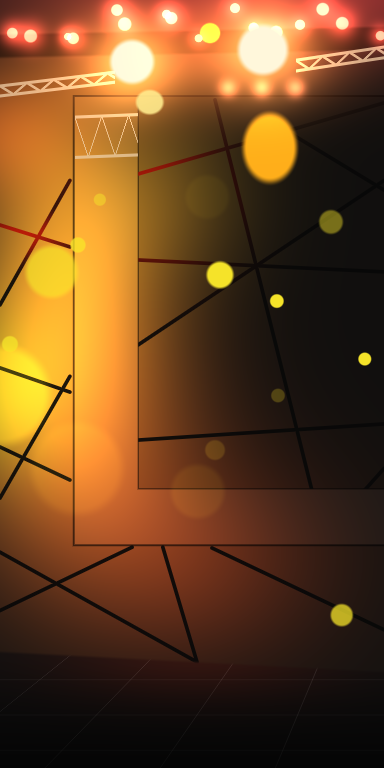
Reproduce this background procedurally as a Shadertoy shader.

```glsl
// A dim stage wall: dark panels crossed by seams, an L-shaped frame, a tiled
// floor and a lit truss. Gaussian glows light the wall; soft discs form the
// lamps and bokeh. Units: 100 = canvas width, 200 = height, y up.

float px; // size of one pixel in scene units

// Seams as segments (x0, y0, x1, y1)
const vec4 openingSeams[] = vec4[](
    vec4(36, 154.7, 100, 173.2), vec4(56, 174, 81.2, 72.4), vec4(36, 110.2, 100, 153),
    vec4(36, 132.3, 100, 129.2), vec4(36, 85.4, 100, 89.6), vec4(70, 168.7, 100, 150.5),
    vec4(95, 72.4, 100, 78));
const vec4 outerSeams[] = vec4[](
    vec4(0, 120.6, 18.2, 153), vec4(0, 141.4, 18.2, 135.7), vec4(0, 104.2, 18.2, 97.9),
    vec4(0, 70.3, 18.2, 102), vec4(0, 83.6, 18.2, 75), vec4(0, 56.2, 51.3, 27.6),
    vec4(0, 41, 34.4, 57.5), vec4(42.4, 57.5, 51.3, 27.6), vec4(55.2, 57.3, 100, 36));

// Bokeh discs (x, y, radius, strength)
const vec4 spots[] = vec4[](
    vec4(57.3, 128.4, 3.5, 1), vec4(72.1, 121.6, 1.8, 1), vec4(95, 106.5, 1.7, 1),
    vec4(86.2, 142.2, 3.1, 0.45), vec4(89, 39.8, 2.9, 0.75), vec4(13.5, 129.2, 6.8, 0.7),
    vec4(20.3, 136.2, 2, 0.8), vec4(2.6, 110.4, 2.1, 0.8), vec4(26, 148, 1.6, 0.5),
    vec4(54.7, 191.4, 2.6, 0.9));
const vec4 faintSpots[] = vec4[](
    vec4(0, 97, 13, 1.5), vec4(20, 78, 12, 0.5), vec4(51.5, 72, 7, 0.5),
    vec4(56, 82.8, 2.6, 1), vec4(72.4, 97, 1.8, 1.7), vec4(54, 148.7, 5.7, 0.3));

float hash(float n) {
    n = fract(n * 0.1031);
    n *= n + 33.33;
    return fract(n * (n + n));
}

// Gaussian and disc; shape = (center, radii)
float glow(vec2 p, vec4 shape) {
    vec2 d = (p - shape.xy) / shape.zw;
    return exp(-dot(d, d));
}

float disc(vec2 p, vec4 shape) {
    return 1.0 - smoothstep(0.85, 1.12, length((p - shape.xy) / shape.zw));
}

float fill(float d) {
    return clamp(0.5 - d / px, 0.0, 1.0);
}

float stroke(float d, float halfWidth) {
    return fill(abs(d) - halfWidth);
}

float boxDistance(vec2 p, vec2 lo, vec2 hi) {
    vec2 d = max(lo - p, p - hi);
    return max(d.x, d.y);
}

float seam(vec2 p, vec4 s) {
    vec2 a = p - s.xy, ab = s.zw - s.xy;
    float t = clamp(dot(a, ab) / dot(ab, ab), 0.0, 1.0);
    return stroke(length(a - ab * t), 0.48);
}

// Two rails joined by a zigzag
float truss(vec2 p, float left, float right, float base, float slope, float height) {
    float x = p.x - left, y = p.y - base - slope * x;
    float zig = abs(fract(x / 7.0) * 2.0 - 1.0) * height;
    float bars = max(stroke(y - zig, 0.4), max(stroke(y, 0.4), stroke(y - height, 0.4)));
    return bars * step(left, p.x) * step(p.x, right);
}

void mainImage(out vec4 fragColor, in vec2 fragCoord) {
    vec2 p = fragCoord / iResolution.xy * vec2(100, 200);
    px = 100.0 / iResolution.x;

    // Light on the wall
    vec3 col = vec3(0.075, 0.068, 0.062);
    col += vec3(0.70, 0.47, 0.09) * glow(p, vec4(17, 128, 24, 42));
    col += vec3(0.56, 0.25, 0.08) * glow(p, vec4(20, 88, 32, 40));
    col += vec3(0.10, 0.26, 0.00) * glow(p, vec4(2, 98, 17, 22));
    col += vec3(0.29, 0.09, 0.03) * glow(p, vec4(50, 54, 36, 28));
    col += vec3(0.28, 0.20, 0.04) * glow(p, vec4(42, 150, 24, 24));
    col += vec3(0.45, 0.18, 0.05) * glow(p, vec4(0, 166, 22, 17));

    // Frame, outlines and seams
    float openingEdge = boxDistance(p, vec2(36, 72.7), vec2(101, 175));
    float borderEdge = boxDistance(p, vec2(19.2, 58), vec2(101, 175));
    float opening = fill(openingEdge), border = fill(borderEdge);
    col *= 1.0 + 0.08 * border - 0.22 * opening;
    col += 0.018 * (border - opening);
    col *= 1.0 - 0.6 * max(stroke(openingEdge, 0.15), stroke(borderEdge, 0.25));
    float seams = 0.0;
    for (int i = 0; i < openingSeams.length(); i++) seams = max(seams, seam(p, openingSeams[i]));
    seams *= opening;
    for (int i = 0; i < outerSeams.length(); i++) seams = max(seams, seam(p, outerSeams[i]));
    float redness = max(glow(p, vec4(38, 148, 18, 17)), glow(p, vec4(6, 139, 14, 6)));
    col = mix(col, mix(vec3(0.03), vec3(0.72, 0.07, 0.02), redness), seams * 0.92);

    // Floor with receding tile joints
    float depth = 1.0 - p.y / 27.6;
    float tile = mix(22.4, 30.0, depth);
    float column = (p.x - mix(38.5, 11.7, depth)) / tile;
    float joints = stroke((fract(column + 0.5) - 0.5) * tile, 0.12);
    joints += 0.5 * stroke((fract(depth * 3.0) - 0.5) * 9.0, 0.12);
    vec3 ground = (0.055 + 0.09 * joints) * vec3(1.0 - 0.7 * depth);
    ground += vec3(0.15, 0.03, 0.01) * glow(p, vec4(50, 30, 38, 12));
    col = mix(col, ground, smoothstep(-0.5, 0.5, 30.2 - 0.052 * p.x - p.y));

    // Haze, dark beam and pale truss
    col += vec3(0.50, 0.12, 0.13) * glow(p, vec4(75, 203, 75, 17));
    col *= 0.5 + 0.5 * smoothstep(2.5, 3.5, abs(p.y - 188.0 - 0.02 * p.x));
    float metal = truss(p, 0.0, 30.0, 175.0, 0.12, 2.6);
    metal += truss(p, 77.0, 101.0, 181.5, 0.15, 2.8);
    metal += truss(p, 19.5, 36.0, 159.0, 0.04, 10.5);
    col = mix(col, vec3(0.92, 0.82, 0.68), 0.7 * min(metal, 1.0));

    // Bokeh
    for (int i = 0; i < faintSpots.length(); i++)
        col += vec3(0.12, 0.11, 0.01) * faintSpots[i].w * disc(p, faintSpots[i].xyzz);
    for (int i = 0; i < spots.length(); i++)
        col = mix(col, vec3(0.96, 0.89, 0.16), spots[i].w * disc(p, spots[i].xyzz));
    col = mix(col, vec3(1, 0.68, 0.1), disc(p, vec4(70.3, 161.5, 7, 9)));

    // Scattered small lights along the rig
    for (float i = 0.0; i < 16.0; i++) {
        vec2 c = vec2((i + hash(i + 3.0)) * 6.25, 190.0 + 9.0 * hash(i + 41.0));
        float r = 0.9 + 0.9 * hash(i + 77.0);
        col += vec3(0.75, 0.22, 0.18) * glow(p, vec4(c, vec2(r * 2.2)));
        col += vec3(0.6, 0.5, 0.4) * disc(p, vec4(c, r, r));
    }
    for (float i = 0.0; i < 3.0; i++)
        col += vec3(0.9, 0.45, 0.3) * glow(p, vec4(59.4 + 8.8 * i, 177, 2.2, 2.2));

    // Two main lamps with wide halos, plus a flare
    for (float i = 0.0; i < 2.0; i++) {
        vec2 c = mix(vec2(34.4, 183.9), vec2(68.5, 187), i);
        float r = 5.7 + 0.8 * i;
        col += vec3(0.55, 0.27, 0.10) * glow(p, vec4(c, 22, 14));
        col += vec3(0.65, 0.45, 0.22) * glow(p, vec4(c, vec2(r * 1.8)));
        col = mix(col, vec3(1, 0.97, 0.86), disc(p, vec4(c, r, r)));
    }
    col = mix(col, vec3(1, 0.92, 0.55), 0.9 * disc(p, vec4(39, 173.4, 3.6, 3.2)));
    fragColor = vec4(clamp(col, 0.0, 1.0), 1.0);
}
```
